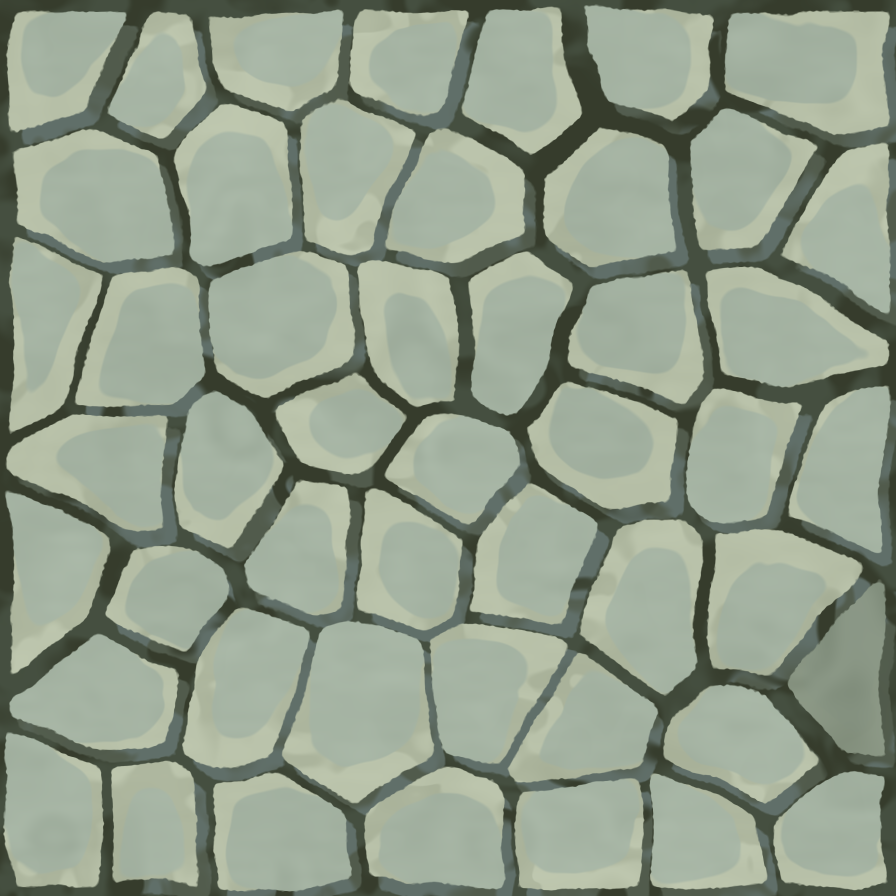
A WebGL 1 fragment shader for this texture:

```glsl
precision highp float;
// Painted paving: pale sage stones with a cooler worn patch, set in dark moss.
// Voronoi cells are inset and rounded with a soft minimum of their borders;
// a second, shifted lookup paints slate side faces in the gaps.
uniform vec2 u_resolution;

const float GRID = 7.0;            // stones per side
const float JITTER = 0.68;         // site scatter within a grid cell
const float STAGGER = 0.22;        // alternate row shift
const float MARGIN = 0.013;        // dark frame around the paving
const float GAP_MIN = 0.004;       // inset of each stone from its cell border
const float GAP_MAX = 0.014;
const float CORNER = 0.0032;       // corner rounding of a stone
const float PATCH_CORNER = 0.011;  // corner rounding of the worn patch
const float PATCH_INSET = 0.018;
const float PATCH_TILT = 0.24;     // how far the patch slides to one side
const vec2 FACE_SHIFT = vec2(0.012, -0.015);

const vec3 MOSS_DARK = vec3(0.21, 0.235, 0.172);
const vec3 MOSS_LIGHT = vec3(0.27, 0.31, 0.25);
const vec3 FACE_GREEN = vec3(0.33, 0.37, 0.31);
const vec3 FACE_SLATE = vec3(0.39, 0.45, 0.43);
const vec3 RIM_LIGHT = vec3(0.72, 0.755, 0.66);
const vec3 RIM_DULL = vec3(0.665, 0.70, 0.605);
const vec3 WORN = vec3(0.637, 0.695, 0.632);
const vec3 SUNKEN = vec3(0.51, 0.56, 0.49);

struct Stone {
  float body;   // distance inside the stone outline
  float core;   // smoother distance inside the cell
  vec2 rel;     // position relative to the site
  vec2 cell;    // grid cell used as identity
};

float hash(vec2 p) {
  vec3 q = fract(vec3(p.xyx) * 0.1031);
  q += dot(q, q.yzx + 33.33);
  return fract((q.x + q.y) * q.z);
}

float noise(vec2 p) {
  vec2 i = floor(p), f = fract(p);
  f = f * f * (3.0 - 2.0 * f);
  float low = mix(hash(i), hash(i + vec2(1.0, 0.0)), f.x);
  float high = mix(hash(i + vec2(0.0, 1.0)), hash(i + vec2(1.0)), f.x);
  return mix(low, high, f.y);
}

vec2 noise2(vec2 p) {
  return vec2(noise(p), noise(p + 71.7)) - 0.5;
}

vec2 siteOf(vec2 cell) {
  vec2 scatter = vec2(hash(cell + 17.3), hash(cell + 48.9)) - 0.5;
  float shift = STAGGER * (2.0 * mod(cell.y, 2.0) - 1.0);
  vec2 site = cell + 0.5 + JITTER * scatter + vec2(shift, 0.0);
  return clamp(site, vec2(0.4), vec2(GRID - 0.4));
}

bool onGrid(vec2 cell) {
  return min(cell.x, cell.y) > -0.5 && max(cell.x, cell.y) < GRID - 0.5;
}

Stone stoneAt(vec2 p) {
  vec2 g = p * GRID, base = floor(g), cell = base, toSite = vec2(9.0);
  // nearest site
  for (int y = -2; y <= 2; y++) for (int x = -2; x <= 2; x++) {
    vec2 c = base + vec2(float(x), float(y));
    vec2 d = siteOf(c) - g;
    if (onGrid(c) && dot(d, d) < dot(toSite, toSite)) { toSite = d; cell = c; }
  }
  // soft minimum over the frame and the borders to all neighbours
  float gap = mix(GAP_MIN, GAP_MAX, hash(cell + 5.1));
  vec2 side = min(p, 1.0 - p) - MARGIN + gap;
  vec2 e = exp(-side / CORNER), w = exp(-side / PATCH_CORNER);
  float hard = e.x + e.y, soft = w.x + w.y;
  for (int y = -2; y <= 2; y++) for (int x = -2; x <= 2; x++) {
    vec2 c = cell + vec2(float(x), float(y));
    vec2 d = siteOf(c) - g, across = d - toSite;
    if (onGrid(c) && dot(across, across) > 0.0001) {
      float border = dot(0.5 * (d + toSite), normalize(across)) / GRID;
      hard += exp(-border / CORNER);
      soft += exp(-border / PATCH_CORNER);
    }
  }
  return Stone(-CORNER * log(hard) - gap, -PATCH_CORNER * log(soft),
               -toSite / GRID, cell);
}

float cover(float d, float blur) {
  float w = max(blur, 0.75 / min(u_resolution.x, u_resolution.y));
  return smoothstep(-w, w, d);
}

void main() {
  vec2 uv = gl_FragCoord.xy / u_resolution;
  vec2 p = uv + 0.016 * noise2(uv * 13.0) + 0.005 * noise2(uv * 38.0);
  float bristle = 0.0018 * (noise(uv * 260.0) - 0.5);
  float wash = noise(uv * 9.0 + 3.0 * noise2(uv * 16.0));
  float dab = noise(uv * 21.0 + 2.0 * noise2(uv * 30.0));

  // mossy ground in broad dabs
  vec3 color = mix(MOSS_DARK, MOSS_LIGHT, smoothstep(0.42, 0.66, 0.5 * (wash + dab)));

  // side faces showing below and to the right of some stones
  Stone face = stoneAt(p - FACE_SHIFT);
  float faceKind = hash(face.cell + 81.0);
  vec3 faceColor = mix(FACE_GREEN, FACE_SLATE, smoothstep(0.3, 0.65, dab));
  float faceShow = step(0.3, faceKind) * smoothstep(0.22, 0.42, wash);
  color = mix(color, faceColor, 0.9 * faceShow * cover(face.body + bristle, 0.0015));

  // stone top: two-tone rim around an off-centre worn patch
  Stone stone = stoneAt(p);
  float tone = hash(stone.cell + 31.0);
  float angle = 6.2832 * hash(stone.cell + 63.0);
  float slide = dot(stone.rel, vec2(cos(angle), sin(angle)));
  float dull = smoothstep(0.5, 0.62, 0.6 * dab + 0.4 * tone + 2.5 * slide);
  vec3 top = mix(RIM_LIGHT, RIM_DULL, dull);
  float inset = PATCH_INSET + 0.009 * (hash(stone.cell + 94.0) - 0.5);
  float patchEdge = stone.core - inset + PATCH_TILT * slide + 0.006 * (dab - 0.5);
  top = mix(top, WORN, 0.93 * cover(patchEdge, 0.0018));
  top += 0.035 * (wash - 0.5) + 0.02 * (tone - 0.5);
  top += 0.012 * (noise(uv * vec2(34.0, 90.0)) - 0.5);
  top = mix(top, SUNKEN + 0.05 * (wash - 0.5), 0.9 * step(0.965, tone));

  color = mix(color, top, cover(stone.body + bristle, 0.0011));
  gl_FragColor = vec4(color, 1.0);
}
```
